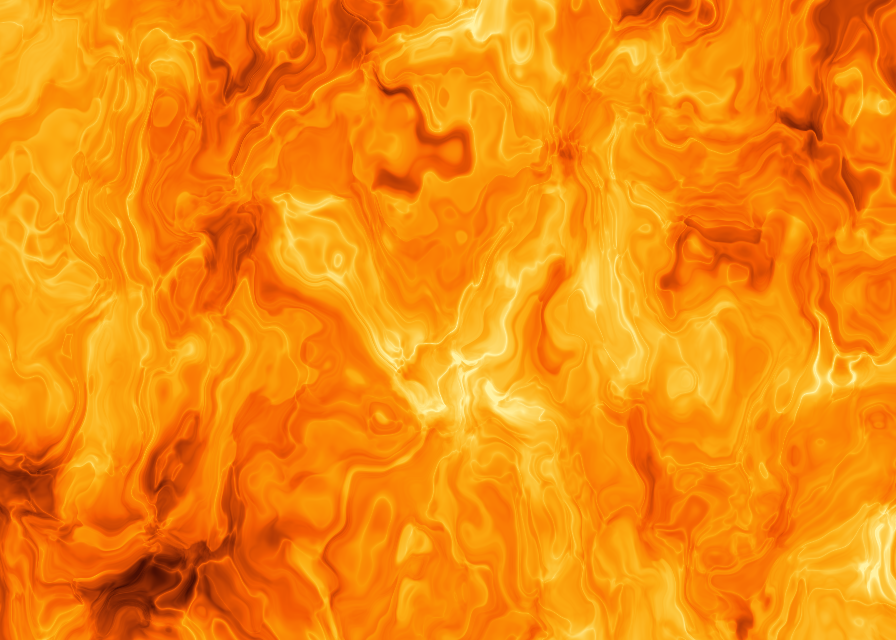
A Shadertoy shader for this texture:

```glsl
float hash(vec2 p) {
    vec3 q = fract(vec3(p.xyx) * 0.1031);
    q += dot(q, q.yzx + 33.33);
    return fract((q.x + q.y) * q.z);
}

float noise(vec2 p) {
    vec2 cell = floor(p), f = fract(p);
    f = f * f * f * (f * (f * 6.0 - 15.0) + 10.0);
    float low = mix(hash(cell), hash(cell + vec2(1, 0)), f.x);
    float high = mix(hash(cell + vec2(0, 1)), hash(cell + vec2(1, 1)), f.x);
    return mix(low, high, f.y);
}

// Layered noise centred on zero
float fbm(vec2 p, int octaves) {
    float sum = 0.0, amplitude = 0.5;
    for (int i = 0; i < octaves; i++) {
        sum += amplitude * (noise(p) - 0.5);
        p = mat2(1.6, 1.2, -1.2, 1.6) * p + 17.3;
        amplitude *= 0.5;
    }
    return sum;
}

vec2 swirl(vec2 p, float strength) {
    return p + strength * vec2(fbm(p + 31.7, 4), fbm(p + 78.2, 4));
}

// Thin bright line along the zero contour of a field
float filament(float field, float sharpness) {
    return exp(-sharpness * abs(field));
}

// Soft sheet that brightens toward one crisp edge
float sheet(float field) {
    float f = fract(field);
    return f * f * f * (1.0 - smoothstep(0.9, 1.0, f));
}

float blob(vec2 p, vec2 centre, vec2 radius) {
    vec2 d = (p - centre) / radius;
    return exp(-dot(d, d));
}

// Large cool and hot areas
float regions(vec2 p) {
    float cool = 2.0 * blob(p, vec2(0.20, 0.13), vec2(0.23, 0.15))
               + 1.6 * blob(p, vec2(0.89, 0.94), vec2(0.15, 0.10))
               + 1.1 * blob(p, vec2(1.22, 0.74), vec2(0.12, 0.10))
               + 0.8 * blob(p, vec2(0.52, 0.83), vec2(0.16, 0.12));
    float hot = 1.0 * blob(p, vec2(0.68, 0.37), vec2(0.18, 0.13))
              + 1.1 * blob(p, vec2(1.36, 0.32), vec2(0.16, 0.20))
              + 0.6 * blob(p, vec2(0.74, 0.78), vec2(0.10, 0.10));
    return hot - cool;
}

vec3 blend(vec3 from, vec3 to, float heat, float start, float end) {
    return mix(from, to, clamp((heat - start) / (end - start), 0.0, 1.0));
}

vec3 fireColour(float heat) {
    vec3 c = vec3(0.30, 0.06, 0.01);
    c = blend(c, vec3(0.69, 0.22, 0.02), heat, -3.2, -2.1);
    c = blend(c, vec3(0.95, 0.35, 0.01), heat, -2.1, -1.15);
    c = blend(c, vec3(0.98, 0.48, 0.02), heat, -1.15, -0.44);
    c = blend(c, vec3(0.98, 0.57, 0.02), heat, -0.44, 0.2);
    c = blend(c, vec3(0.99, 0.67, 0.07), heat, 0.2, 0.88);
    c = blend(c, vec3(0.99, 0.77, 0.23), heat, 0.88, 1.7);
    return blend(c, vec3(1.0, 0.94, 0.62), heat, 1.7, 3.0);
}

void mainImage(out vec4 fragColor, in vec2 fragCoord) {
    vec2 uv = fragCoord / iResolution.y;

    // Turbulent flow, drawn out along the rising direction
    vec2 flow = swirl(uv * vec2(4.2, 3.2), 2.4);
    vec2 curl = swirl(flow * 1.5 + 9.0, 1.6);

    // Glowing body and fibres
    float heat = 5.6 * fbm(flow * 1.3 + 4.0, 6);
    heat += 2.6 * fbm(curl * vec2(4.5, 1.6) + 52.0, 4);

    // Curled edges at two sizes, gathered into patches
    float patches = smoothstep(-0.10, 0.12, fbm(uv * 4.0 + 63.0, 3));
    float broadEdge = filament(fbm(curl * 0.9 + 21.0, 3), 34.0);
    float fineEdge = filament(fbm(curl * 2.1 + 45.0, 3), 30.0);
    heat += 1.7 * broadEdge * patches;
    heat += 1.0 * fineEdge * (1.0 - 0.6 * patches);

    // Folded flame sheets
    heat += 1.1 * sheet(4.0 * fbm(curl * 0.7 + 88.0, 4));

    heat += regions(swirl(uv * 3.0, 0.5) / 3.0) - 0.5;
    fragColor = vec4(fireColour(heat), 1.0);
}
```
